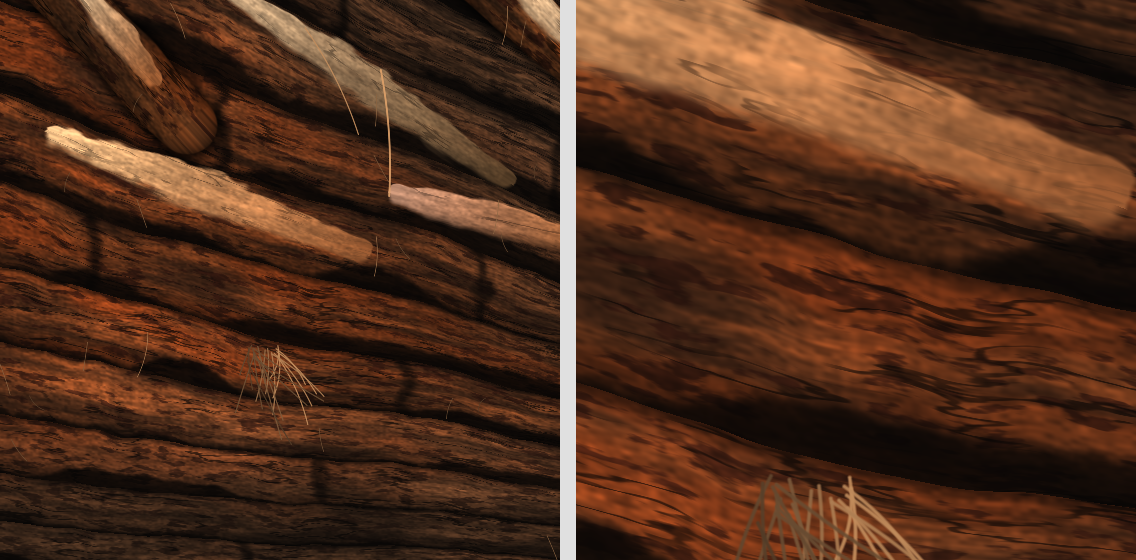
Left, the full canvas; right, a detail of the centre.
Reproduce this texture procedurally as a three.js fragment shader.

```glsl
// A wall of stacked rough logs, fanning from level at the bottom to steep at the top.
// Rows come from inverting a fan of lines; bark is stretched noise, with sunlit
// bare patches, dark gaps, log ends and loose straw laid over it.
varying vec2 vUv;

float hash(vec2 p) {
  return fract(sin(dot(p, vec2(127.1, 311.7))) * 43758.5453);
}

float noise(vec2 p) {
  vec2 i = floor(p), f = fract(p);
  f = f * f * (3.0 - 2.0 * f);
  return mix(mix(hash(i), hash(i + vec2(1, 0)), f.x),
             mix(hash(i + vec2(0, 1)), hash(i + vec2(1, 1)), f.x), f.y);
}

float fbm(vec2 p) {
  float sum = 0.0, amp = 0.53;
  for (int i = 0; i < 4; i++) {
    sum += amp * noise(p);
    p = p * 2.03 + 17.0;
    amp *= 0.5;
  }
  return sum;
}

// Position relative to a segment: x along it (0 to 1), y signed side, z distance
vec3 along(vec2 p, vec2 a, vec2 b) {
  vec2 d = b - a, q = p - a;
  float h = clamp(dot(q, d) / dot(d, d), 0.0, 1.0);
  return vec3(h, dot(q, normalize(vec2(-d.y, d.x))), length(q - d * h));
}

// Fine fibres and grit, broken by thin dark cracks
float fibres(vec2 q) {
  float crack = abs(fbm(q * vec2(9.0, 65.0)) - 0.5);
  float open = smoothstep(0.45, 0.65, noise(q * vec2(13.0, 40.0) + 5.0));
  float grit = 0.5 * noise(q * vec2(70.0, 240.0)) + 0.5 * noise(q * vec2(190.0, 270.0));
  return (0.6 + 0.8 * grit) * (1.0 - 0.6 * open * smoothstep(0.045, 0.01, crack));
}

// Bark with long grain, reddish flecks and orange stains
vec3 bark(vec2 q, float id) {
  q.x += id * 1.37;
  float grain = fbm(q * vec2(6.0, 55.0));
  float stain = fbm(q * vec2(4.0, 14.0) + 3.0);
  float fleck = fbm(q * vec2(32.0, 110.0));
  vec3 wood = mix(vec3(0.20, 0.12, 0.07), vec3(0.48, 0.26, 0.125), smoothstep(0.25, 0.8, grain));
  wood = mix(wood, vec3(0.48, 0.21, 0.075), 0.65 * smoothstep(0.45, 0.72, stain));
  wood = mix(wood, vec3(0.14, 0.06, 0.04), 0.7 * smoothstep(0.54, 0.68, fleck));
  return wood * fibres(q);
}

// Sunlit bare wood: crisp upper rim, lower rim and far end fading into the bark
void barePatch(inout vec3 col, vec2 p, vec2 a, vec2 b, float r, vec3 start, vec3 end) {
  vec3 s = along(p, a, b);
  vec2 q = vec2(s.x * length(b - a), s.y) + a;
  float streak = fbm(q * vec2(10.0, 75.0));
  float taper = r * mix(0.5, 1.0, sin(3.1416 * clamp(s.x, 0.05, 0.95)));
  float rim = s.z / taper + 0.7 * (streak - 0.5) + 0.3 * (noise(p * 38.0) - 0.5);
  float mask = smoothstep(1.1, s.y > 0.0 ? 0.9 : 0.55, rim);
  vec3 wood = mix(start, end, s.x) * (0.7 + 0.6 * streak) * mix(1.0, fibres(q), 0.55);
  col = mix(col, wood * (1.0 + 0.12 * s.y / r), mask * (0.95 - 0.2 * s.x));
}

// A separate round log lying across the rows, with its shadow
void crossLog(inout vec3 col, vec2 p, vec2 a, vec2 b, float r) {
  vec3 s = along(p, a, b);
  float d = s.z + 0.014 * (noise(p * 14.0) - 0.5);
  col *= mix(0.3, 1.0, smoothstep(r * 0.9, r * 1.35, d));
  float light = sqrt(max(1.0 - d * d / (r * r), 0.0)) * (0.95 + 0.3 * s.y / r);
  vec3 wood = bark(vec2(s.x * length(b - a), s.y), r * 90.0) * (0.2 + 0.9 * light);
  col = mix(col, wood, smoothstep(r, r - 0.004, d));
}

// A thin, slightly bent stalk
void straw(inout vec3 col, vec2 p, vec2 a, vec2 b, float bend, float width, vec3 tint) {
  vec3 s = along(p, a, b);
  float d = abs(s.y - bend * 4.0 * s.x * (1.0 - s.x));
  d = s.x > 0.0 && s.x < 1.0 ? d : max(d, s.z);
  col = mix(col, tint, 0.9 * smoothstep(width + 0.001, width - 0.0008, d));
}

void main() {
  vec2 p = vUv;
  // Fan of rows, each thicker than the one below
  float level = (p.y + 0.03 * p.x) / (1.0 - 0.36 * p.x);
  level += 0.04 * (noise(p * vec2(4.0, 5.0)) - 0.5) + 0.008 * (noise(p * 23.0) - 0.5);
  float index = (sqrt(0.007225 + 0.03 * (level - 0.05)) - 0.085) / 0.015;
  float row = floor(index), t = index - row;
  vec3 col = bark(vec2(p.x, level), row) * (0.85 + 0.3 * hash(vec2(row, 4.0)));
  // Round shading and a gap whose width comes and goes
  float gap = 0.26 * smoothstep(0.35, 0.85, noise(vec2(p.x * 6.0, row * 3.7))) + 0.1 * fbm(p * 45.0) - 0.02;
  col *= mix(0.5, 1.0, smoothstep(0.0, 0.5, t)) * mix(0.45, 1.0, smoothstep(1.0, 0.9, t));
  col *= mix(0.25, 1.0, smoothstep(gap - 0.03, gap + 0.07, t));
  // Butted log ends
  float cut = mod(row, 2.0) > 0.5 ? 0.51 + 0.07 * row : 0.11 * row - 0.27;
  col *= mix(0.4, 1.0, smoothstep(0.002, 0.02, abs(p.x - cut + 0.03 * (noise(p * 25.0) - 0.5))));
  // Grey, dim wood at the bottom and upper right, orange between
  float corner = smoothstep(1.1, 1.7, p.x + p.y);
  vec3 dull = dot(col, vec3(0.3, 0.59, 0.11)) * vec3(1.3, 0.97, 0.68);
  col = mix(col * vec3(1.1, 0.98, 0.9), dull, 0.65 * max(smoothstep(0.4, 0.0, p.y), corner));
  col *= mix(0.66, 1.08, smoothstep(0.0, 0.4, p.y)) * (1.0 - 0.25 * corner);
  col = col * (0.7 + 0.6 * fbm(p * vec2(5.0, 9.0))) + vec3(0.022, 0.018, 0.016);
  // Steep logs, then sunlit patches
  crossLog(col, p, vec2(0.06, 1.08), vec2(0.335, 0.775), 0.058);
  crossLog(col, p, vec2(0.84, 1.06), vec2(1.05, 0.87), 0.05);
  vec3 cream = vec3(0.98, 0.77, 0.54), rust = vec3(0.68, 0.41, 0.23), pale = vec3(0.82, 0.68, 0.52);
  barePatch(col, p, vec2(0.10, 0.757), vec2(0.64, 0.55), 0.038, cream, rust);
  barePatch(col, p, vec2(0.42, 1.01), vec2(0.90, 0.68), 0.033, pale, vec3(0.40, 0.29, 0.18));
  barePatch(col, p, vec2(0.15, 1.01), vec2(0.27, 0.86), 0.029, pale, rust);
  barePatch(col, p, vec2(0.71, 0.652), vec2(1.04, 0.57), 0.032, vec3(0.76, 0.56, 0.45), rust);
  barePatch(col, p, vec2(0.91, 1.04), vec2(1.03, 0.91), 0.025, pale, pale);
  // Tuft of dry grass, scattered stalks and long hanging straws
  vec3 dry = vec3(0.76, 0.55, 0.36);
  for (int i = 0; i < 22; i++) {
    float k = float(i), r = hash(vec2(k, 2.0)), s = hash(vec2(k, 9.0)), angle = k / 15.0 - 1.95;
    vec2 root = vec2(0.44 + 0.06 * r, 0.385 - 0.03 * s), a = vec2(hash(vec2(k, 5.0)), hash(vec2(k, 7.0)));
    straw(col, p, root, root + (0.05 + 0.12 * s) * vec2(cos(angle), sin(angle)), 0.01 * (r - 0.3), 0.001, dry * (0.4 + 0.65 * r));
    straw(col, p, a, a + vec2(0.05 * (r - 0.4), -0.02 - 0.06 * s), 0.01 * (s - 0.5), 0.0005, dry * (0.4 + 0.5 * s));
  }
  straw(col, p, vec2(0.545, 0.95), vec2(0.64, 0.76), 0.008, 0.001, dry);
  straw(col, p, vec2(0.68, 0.875), vec2(0.695, 0.65), 0.007, 0.0016, dry * 1.15);
  gl_FragColor = vec4(col, 1.0);
}
```
